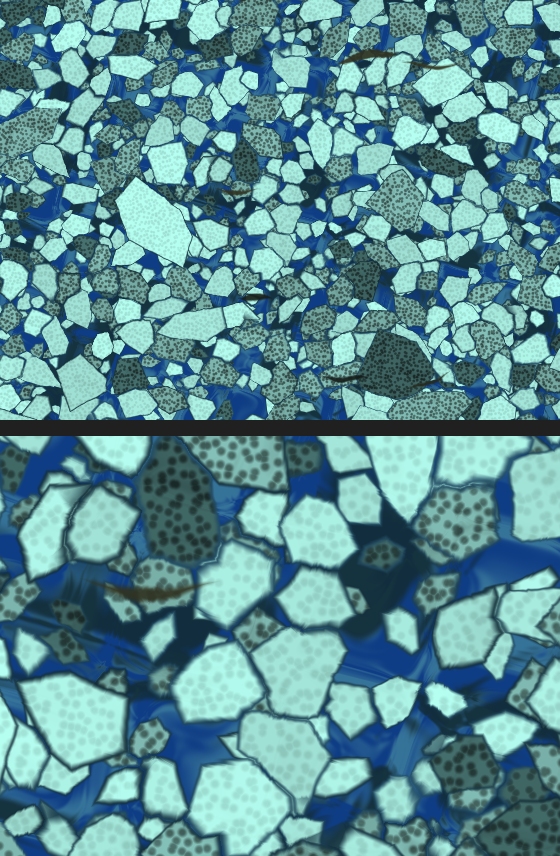
Top: the whole. Bottom: its middle third, enlarged.
Write a WebGL 1 fragment shader that draws this texture.

```glsl
precision highp float;
uniform vec2 u_resolution;

#define LARGE_FREQ 7.0
#define MEDIUM_FREQ 14.0
#define SMALL_FREQ 27.0
#define FLAKE_FREQ 4.2
#define BRIGHT_SHARE 0.6
#define GREY_SHARE 0.32
#define RIM_WIDTH 0.0055
#define SOFTNESS 0.0016
#define SPECKLE_FREQ 115.0

const vec3 QUARTZ = vec3(0.66, 0.93, 0.88);
const vec3 GREY = vec3(0.48, 0.70, 0.67);
const vec3 MURKY = vec3(0.26, 0.42, 0.41);
const vec3 DARK = vec3(0.07, 0.17, 0.21);
const vec3 PALE_BLUE = vec3(0.21, 0.45, 0.60);
const vec3 DEEP_BLUE = vec3(0.06, 0.24, 0.52);
const vec3 BROWN = vec3(0.25, 0.25, 0.15);

vec2 hash2(vec2 c) {
  vec2 k = vec2(dot(c, vec2(127.1, 311.7)), dot(c, vec2(269.5, 183.3)));
  return fract(sin(k) * 43758.545);
}

mat2 rotation(float a) {
  return mat2(cos(a), -sin(a), sin(a), cos(a));
}

// Distance to the nearest scattered point
float cellular(vec2 p) {
  vec2 cell = floor(p);
  float nearest = 2.0;
  for (int j = -1; j <= 1; j++)
    for (int i = -1; i <= 1; i++) {
      vec2 c = cell + vec2(i, j);
      nearest = min(nearest, length(c + hash2(c) - p));
    }
  return nearest;
}

// Layered sines, each octave turned and bent by the last
float waves(vec2 p) {
  float sum = 0.0, amp = 0.5;
  for (int i = 0; i < 4; i++) {
    p = rotation(1.1) * p * 1.7 + 1.3 * sin(p.yx * 1.3 + 2.0);
    sum += amp * sin(p.x) * cos(p.y);
    amp *= 0.7;
  }
  return sum;
}

// Angular grain: random half planes around a stretched centre
float polygon(vec2 d, float size, float id) {
  float dist = -1.0;
  for (int k = 0; k < 6; k++) {
    vec2 h = hash2(vec2(id * 91.0, float(k) + 3.0));
    float a = (float(k) + 0.8 * h.x) * 1.0472;
    dist = max(dist, dot(d, vec2(cos(a), sin(a))) - size * (0.7 + 0.5 * h.y));
  }
  return dist;
}

// Paints one layer of packed grains over the base colour
vec3 grains(vec3 base, vec2 p, float freq, float share, float seed, float speckle) {
  vec2 q = p * freq + seed, cell = floor(q), id = vec2(0.0);
  float first = 1.0, second = 1.0;
  for (int j = -1; j <= 1; j++)
    for (int i = -1; i <= 1; i++) {
      vec2 c = cell + vec2(i, j);
      vec2 h = hash2(c + seed), g = hash2(c + seed + 37.4);
      if (g.x > share) continue;
      vec2 d = rotation((g.y - 0.5) * 2.6) * (q - c - 0.15 - 0.7 * h);
      float stretch = 1.0 + 0.4 * fract(h.x * 23.0);
      float dist = polygon(d * vec2(1.0 / stretch, stretch), mix(0.36, 0.64, fract(h.y * 31.0)), h.x);
      if (dist < first) {
        second = first;
        first = dist;
        id = h;
      } else second = min(second, dist);
    }
  float inside = min(-first, 0.5 * (second - first)) / freq;
  float kind = fract(id.x * 57.3 + id.y * 13.1);
  float bright = 1.0 - step(BRIGHT_SHARE, kind);
  vec3 tone = mix(GREY, QUARTZ, bright);
  tone = mix(tone, MURKY, step(BRIGHT_SHARE + GREY_SHARE, kind));
  tone *= 0.94 + 0.14 * fract(id.y * 41.0);
  tone *= 1.0 - speckle * mix(0.6, 0.13, bright);
  vec3 rim = mix(DARK, PALE_BLUE, 0.5 * fract(id.x * 19.0));
  float rimWidth = RIM_WIDTH * mix(0.5, 1.2, fract(id.y * 11.0));
  tone = mix(rim, tone, smoothstep(0.0, rimWidth, inside));
  return mix(base, tone, smoothstep(-SOFTNESS, SOFTNESS, inside));
}

// Thin bent mica flakes, lying nearly level
vec3 flakes(vec3 base, vec2 p) {
  vec2 q = p * FLAKE_FREQ, cell = floor(q);
  for (int j = -1; j <= 1; j++)
    for (int i = -1; i <= 1; i++) {
      vec2 c = cell + vec2(i, j);
      vec2 h = hash2(c + 71.0), g = hash2(c + 113.0);
      if (g.x > 0.55) continue;
      vec2 d = rotation((g.y - 0.5) * 1.3) * (q - c - 0.2 - 0.6 * h);
      d.y += 0.025 * sin(d.x * 11.0 + h.x * 6.0);
      float along = d.x / mix(0.16, 0.36, h.y);
      float thickness = mix(0.018, 0.065, h.x * h.x) * (1.0 - along * along);
      float mask = smoothstep(-0.012, 0.015, thickness - abs(d.y));
      vec3 tone = mix(DARK * vec3(1.0, 0.6, 0.45), BROWN, fract(h.x * 29.0) * 0.8);
      base = mix(base, tone, mask * 0.92);
    }
  return base;
}

void main() {
  vec2 p = gl_FragCoord.xy / u_resolution.y;
  float mottle = waves(p * 38.0);
  vec2 rough = p + 0.0022 * vec2(mottle, waves(p * 45.0 + 9.0));
  float speckle = 1.0 - smoothstep(0.15, 0.6, cellular(p * SPECKLE_FREQ));
  speckle = clamp(speckle * 0.8 + 0.3 * mottle, 0.0, 1.0);

  // Blue pores with murky dark cement
  vec3 colour = mix(DEEP_BLUE, PALE_BLUE, smoothstep(-0.3, 0.5, mottle));
  float cement = smoothstep(0.0, 0.4, waves(p * 9.0 + 4.0) + 0.3 * mottle);
  colour = mix(colour, DARK, cement * 0.9);

  // Grains from small to large, then flakes
  colour = grains(colour, rough, SMALL_FREQ, 0.68, 5.0, speckle);
  colour = grains(colour, rough, MEDIUM_FREQ, 0.8, 19.0, speckle);
  colour = grains(colour, rough, LARGE_FREQ, 0.13, 43.0, speckle);
  colour = flakes(colour, rough);
  gl_FragColor = vec4(colour, 1.0);
}
```
